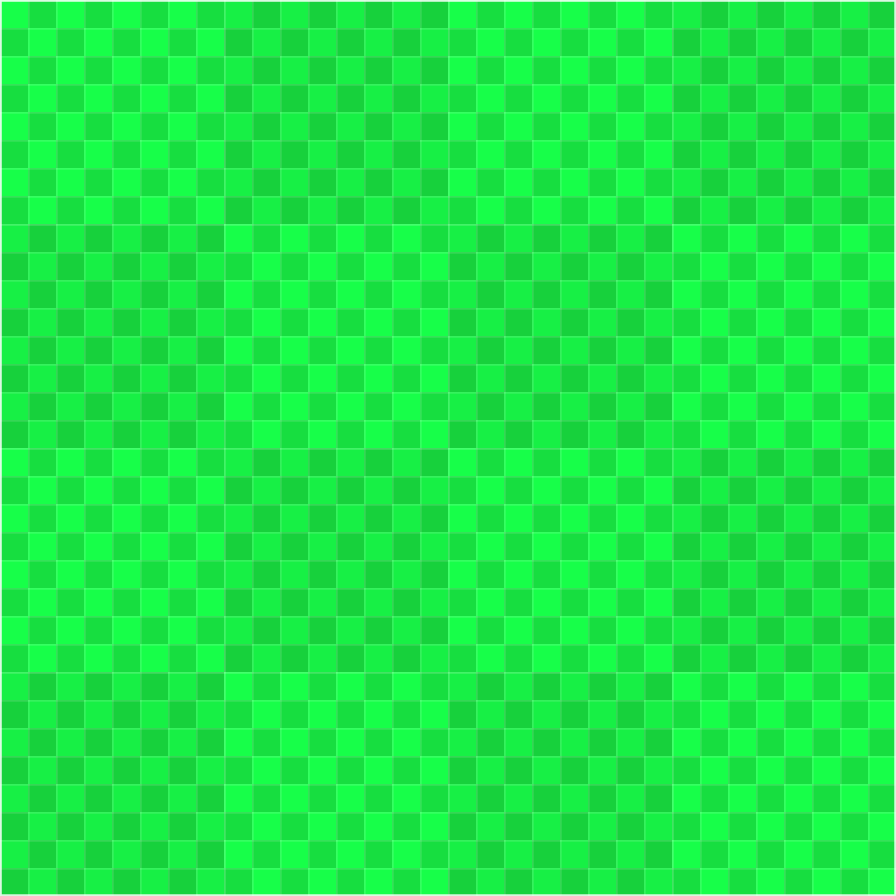
Reproduce this pattern procedurally as a three.js fragment shader.

```glsl
// A green checkerboard of small cells, tinted by a larger checkerboard of
// blocks, with faint pale seams between cells and a thin pale outer frame.
// Edges are softened by the exact share of each pixel that they cover.
#define CELLS 32.0
#define BLOCKS 4.0
#define LINE_WIDTH 0.00195
#define GREEN vec3(0.09, 1.0, 0.288)
#define CELL_SHADE 0.87
#define BLOCK_SHADE 0.94
#define CELL_SEAM 0.13
#define BLOCK_SEAM 0.19
#define FRAME_ALPHA 0.82

varying vec2 vUv;

// 1 on even squares, 0 on odd ones; p counts squares, px is the pixel size
float checker(vec2 p, vec2 px) {
  vec2 edge = 0.5 - abs(mod(p + 0.5, 2.0) - 1.0);
  vec2 wave = clamp(2.0 * edge / px, -1.0, 1.0);
  return 0.5 + 0.5 * wave.x * wave.y;
}

// Share of each pixel covered by the interval from lo to hi, per axis
vec2 coverage(vec2 p, vec2 lo, vec2 hi, vec2 px) {
  vec2 overlap = min(p + 0.5 * px, hi) - max(p - 0.5 * px, lo);
  return clamp(overlap / px, 0.0, 1.0);
}

// Lines along the left and top side of every square of a grid
vec2 seams(vec2 p, float count, vec2 px) {
  vec2 start = floor(p * count) / count;
  vec2 next = start + 1.0 / count;
  return coverage(p, start, start + LINE_WIDTH, px)
       + coverage(p, next, next + LINE_WIDTH, px);
}

void main() {
  // Measure from the top left corner
  vec2 p = vec2(vUv.x, 1.0 - vUv.y);
  vec2 px = max(fwidth(vUv), vec2(0.00001));

  // Two nested checkerboards darken the base green
  float shade = mix(CELL_SHADE, 1.0, checker(p * CELLS, px * CELLS))
              * mix(BLOCK_SHADE, 1.0, checker(p * BLOCKS, px * BLOCKS));
  vec3 color = vec3(GREEN.r, GREEN.gb * shade);

  // Seams, slightly stronger between blocks
  vec2 seam = max(seams(p, CELLS, px) * CELL_SEAM,
                  seams(p, BLOCKS, px) * BLOCK_SEAM);
  color = mix(color, vec3(1.0), 1.0 - (1.0 - seam.x) * (1.0 - seam.y));

  // Outer frame
  vec2 inside = coverage(p, vec2(LINE_WIDTH), vec2(1.0 - LINE_WIDTH), px);
  color = mix(color, vec3(1.0), FRAME_ALPHA * (1.0 - inside.x * inside.y));

  gl_FragColor = vec4(color, 1.0);
}
```
